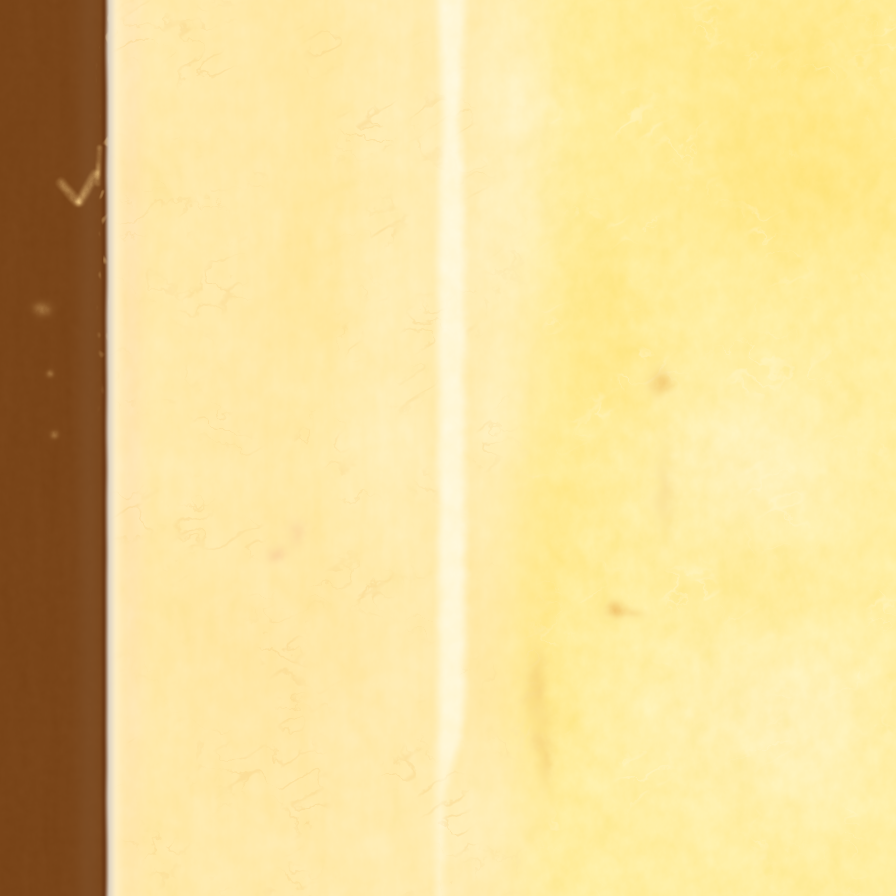
This texture is drawn by a WebGL 2 fragment shader. Its source:

```glsl
#version 300 es
precision highp float;
// Weathered cream wall: a brown wooden post on the left, a pale vertical
// streak near the middle and mottled yellow stains to the right.
// Soft Gaussian stains are layered over stretched gradient noise.
uniform vec2 u_resolution;
out vec4 fragColor;

vec2 hashGradient(vec2 cell) {
  vec2 h = vec2(dot(cell, vec2(127.1, 311.7)), dot(cell, vec2(269.5, 183.3)));
  return fract(sin(h) * 43758.5) * 2.0 - 1.0;
}

float gradientNoise(vec2 p) {
  vec2 i = floor(p), f = p - i;
  vec2 u = f * f * f * (f * (f * 6.0 - 15.0) + 10.0);
  vec2 e = vec2(1, 0);
  float low = mix(dot(hashGradient(i), f), dot(hashGradient(i + e.xy), f - e.xy), u.x);
  float high = mix(dot(hashGradient(i + e.yx), f - e.yx), dot(hashGradient(i + 1.0), f - 1.0), u.x);
  return mix(low, high, u.y);
}

float fbm(vec2 p) {
  float sum = 0.0, gain = 0.6;
  for (int i = 0; i < 5; i++) {
    sum += gain * gradientNoise(p);
    p = mat2(1.6, 1.2, -1.2, 1.6) * p + 7.3;
    gain *= 0.52;
  }
  return sum;
}

// Soft elliptical stain
float stain(vec2 p, vec2 center, vec2 radius) {
  vec2 d = (p - center) / radius;
  return exp(-dot(d, d));
}

// Thin soft line between two points
float scratch(vec2 p, vec2 a, vec2 b, float width) {
  vec2 ab = b - a;
  float t = clamp(dot(p - a, ab) / dot(ab, ab), 0.0, 1.0);
  return 1.0 - smoothstep(0.0, width, length(p - a - ab * t));
}

vec3 wallColor(vec2 p) {
  float clouds = fbm(p * 7.0), mottle = fbm(p * 26.0 + 4.0);
  float fibers = fbm(p * vec2(55.0, 7.0)), grain = fbm(p * vec2(60.0, 45.0) + 9.0);
  vec2 q = p + 0.022 * vec2(mottle, clouds);
  float right = smoothstep(0.52, 0.64, q.x);

  // Left panel with a faint yellow column and a peach margin
  vec3 color = mix(vec3(1.0, 0.915, 0.665), vec3(1.0, 0.932, 0.625), right);
  color = mix(color, vec3(1.0, 0.905, 0.60), 0.6 * stain(q, vec2(0.355, 0.72), vec2(0.05, 0.4)));
  color = mix(color, vec3(1.0, 0.938, 0.73), 0.6 * stain(q, vec2(0.44, 0.6), vec2(0.055, 0.6)));
  color = mix(color, vec3(1.0, 0.895, 0.62), 0.5 * stain(q, vec2(0.32, 0.24), vec2(0.14, 0.12)));
  color = mix(color, vec3(1.0, 0.885, 0.70), 0.6 * stain(p, vec2(0.146, 0.6), vec2(0.014, 0.7)));

  // Yellow stains
  float yellow = 0.95 * stain(q, vec2(0.90, 0.80), vec2(0.13, 0.09))
    + 0.6 * stain(q, vec2(0.87, 0.96), vec2(0.20, 0.10))
    + 0.7 * stain(q, vec2(0.675, 0.61), vec2(0.065, 0.15))
    + 0.5 * stain(q, vec2(0.61, 0.40), vec2(0.05, 0.14))
    + 0.55 * stain(q, vec2(0.605, 0.21), vec2(0.035, 0.12))
    + 0.35 * stain(q, vec2(0.85, 0.34), vec2(0.09, 0.04));
  color = mix(color, vec3(1.0, 0.90, 0.50), clamp(yellow, 0.0, 1.0) * (0.85 + 0.5 * clouds));

  // Faded patches
  float pale = 0.85 * stain(q, vec2(0.575, 0.84), vec2(0.05, 0.20))
    + 0.65 * stain(q, vec2(0.84, 0.48), vec2(0.12, 0.10))
    + 0.7 * stain(q, vec2(0.86, 0.20), vec2(0.14, 0.10))
    + 0.6 * stain(q, vec2(0.55, 0.55), vec2(0.03, 0.14))
    + 0.7 * stain(q, vec2(0.53, 0.08), vec2(0.05, 0.07));
  color = mix(color, vec3(1.0, 0.95, 0.77), clamp(pale, 0.0, 1.0) * (0.9 + 0.5 * clouds));
  color += vec3(0.01, 0.04, 0.14) * (clouds * 0.45 + mottle * mix(0.3, 0.6, right)
    + grain * mix(0.35, 0.6, right) + fibers * mix(0.3, 0.15, right));

  // Short broken creases: tan on the left, light on the right
  float ridge = abs(gradientNoise(p * vec2(24.0, 38.0) + 1.5 * mottle));
  float crease = (1.0 - smoothstep(0.0, 0.07, ridge)) * smoothstep(0.0, 0.3, fbm(p * 11.0 + 31.0));
  color = mix(color, mix(vec3(0.97, 0.82, 0.52), vec3(1.0, 0.965, 0.80), right), 0.4 * crease);

  // Tan and pink blemishes, broken up by the grain
  float blemish = 0.6 * stain(q, vec2(0.738, 0.574), vec2(0.011, 0.013))
    + 0.7 * stain(q, vec2(0.686, 0.317), vec2(0.011, 0.008))
    + 0.3 * stain(q, vec2(0.71, 0.316), vec2(0.013, 0.005))
    + 0.35 * stain(q, vec2(0.598, 0.235), vec2(0.010, 0.035))
    + 0.35 * stain(q, vec2(0.608, 0.165), vec2(0.009, 0.035))
    + 0.22 * stain(q, vec2(0.743, 0.45), vec2(0.010, 0.045));
  color = mix(color, vec3(0.94, 0.75, 0.40), blemish * (1.0 + grain));
  float pink = stain(q, vec2(0.309, 0.382), vec2(0.010, 0.008)) + 0.7 * stain(q, vec2(0.330, 0.405), vec2(0.009, 0.013));
  color = mix(color, vec3(0.97, 0.77, 0.58), 0.45 * pink);

  // Pale streak: soft sided, pinched near the top, thin at the bottom
  float tail = smoothstep(0.21, 0.09, p.y);
  float pinch = stain(p, vec2(0.5, 0.865), vec2(1.0, 0.05));
  float halfWidth = mix(0.0155 - 0.005 * pinch, 0.006, tail) + 0.005 * fbm(vec2(p.y * 22.0, 3.0 + p.x * 12.0));
  float axis = mix(0.504, 0.491, tail) + 0.003 * mottle;
  float streak = 1.0 - smoothstep(halfWidth - 0.009, halfWidth + 0.007, abs(p.x - axis));
  vec3 streakColor = vec3(1.0, 0.972, 0.86) + vec3(0.0, 0.015, 0.06) * (mottle + grain);
  return mix(color, streakColor, streak * mix(0.9, 0.6, tail));
}

vec3 postColor(vec2 p) {
  vec3 color = vec3(0.475, 0.268, 0.095) + 0.015 * fbm(p * vec2(60.0, 9.0)) + 0.016 * fbm(p * 90.0);
  color = mix(color, vec3(0.50, 0.32, 0.17), 0.55 * stain(p, vec2(0.100, 0.5), vec2(0.014, 2.0)));
  color = mix(color, vec3(0.38, 0.18, 0.06), 0.6 * smoothstep(0.111, 0.117, p.x));
  // Chipped paint and small nicks along the edge
  float chips = 0.55 * scratch(p, vec2(0.068, 0.796), vec2(0.086, 0.775), 0.008)
    + 0.6 * scratch(p, vec2(0.089, 0.775), vec2(0.106, 0.805), 0.008)
    + 0.4 * scratch(p, vec2(0.109, 0.795), vec2(0.111, 0.835), 0.005)
    + 0.45 * stain(p, vec2(0.047, 0.655), vec2(0.009, 0.007))
    + 0.55 * stain(p, vec2(0.061, 0.515), vec2(0.004))
    + 0.35 * stain(p, vec2(0.056, 0.583), vec2(0.004));
  float nicks = smoothstep(0.15, 0.4, gradientNoise(p * vec2(110.0, 60.0))) * smoothstep(0.106, 0.112, p.x);
  chips = chips * (0.8 + fbm(p * 70.0)) + 0.5 * nicks * smoothstep(0.5, 0.7, p.y);
  return mix(color, vec3(0.90, 0.74, 0.48), clamp(chips, 0.0, 1.0));
}

void main() {
  vec2 p = gl_FragCoord.xy / u_resolution;
  vec3 wall = wallColor(p);
  // Cool rim beside the post, melting into cream
  wall = mix(wall, vec3(1.0, 0.94, 0.81), 0.8 * (1.0 - smoothstep(0.124, 0.142, p.x)));
  wall = mix(wall, vec3(0.84, 0.80, 0.75), 0.9 * (1.0 - smoothstep(0.119, 0.131, p.x)));
  vec3 color = mix(postColor(p), wall, smoothstep(0.1155, 0.1225, p.x + 0.001 * gradientNoise(p.yy * 12.0)));
  fragColor = vec4(clamp(color, 0.0, 1.0), 1.0);
}
```
